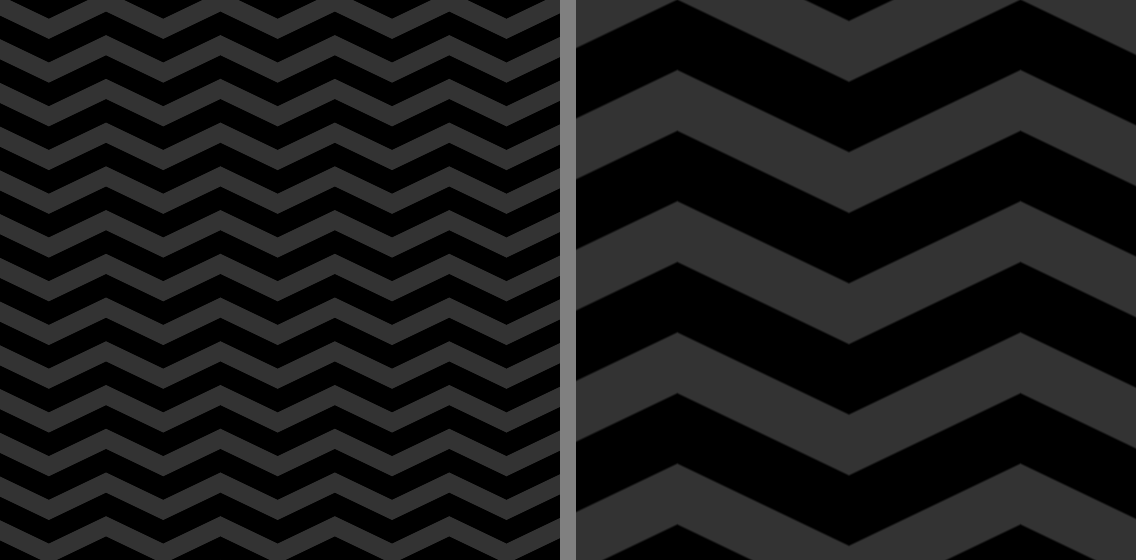
Left: the whole. Right: its middle third, enlarged.
Write a three.js fragment shader that draws this pattern.

```glsl
varying vec2 vUv;

// Triangle wave of period 1: 0 at whole numbers, 1 halfway between
float triangleWave(float x) {
  return 2.0 * abs(fract(x + 0.5) - 0.5);
}

// Distance to the nearest multiple of the period
float repeatDistance(float x, float period) {
  return abs(fract(x / period + 0.5) - 0.5) * period;
}

void main() {
  vec3 black = vec3(0.0);
  vec3 charcoal = vec3(0.2);

  // Centre line of the zigzag, rising from valley to peak
  float zigzag = 0.8704 + 0.0489 * triangleWave((vUv.x - 0.0872) / 0.2043);

  // Stacked bands with softened edges
  float offset = repeatDistance(vUv.y - zigzag, 0.0781);
  float band = 1.0 - smoothstep(-0.001, 0.001, offset - 0.0181);

  gl_FragColor = vec4(mix(black, charcoal, band), 1.0);
}
```
